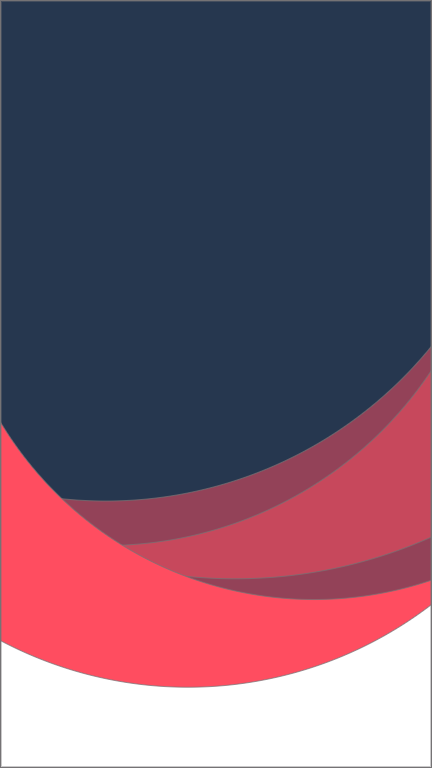
Give the GLSL for this background, as a Shadertoy shader.

```glsl
// Nested bowl-shaped arcs: a navy field over rose bands, a coral crescent
// and a white base. Each band is the lower half of a large circle, extended
// upward, painted from back to front and finished with a thin grey outline.

const vec3 WHITE = vec3(1.0);
const vec3 CORAL = vec3(1.0, 0.302, 0.376);
const vec3 ROSE  = vec3(0.780, 0.282, 0.360);
const vec3 PLUM  = vec3(0.576, 0.259, 0.345);
const vec3 NAVY  = vec3(0.149, 0.216, 0.310);
const vec3 GREY  = vec3(0.46, 0.45, 0.46);

// Signed distance to a bowl: a circle below its centre, open above it.
float bowl(vec2 p, vec2 centre, float radius) {
    p -= centre;
    return length(vec2(p.x, min(p.y, 0.0))) - radius;
}

// Fill the inside of a shape, then draw its outline.
vec3 paint(vec3 below, vec3 fill, float dist, float pixel) {
    vec3 color = mix(below, fill, clamp(0.5 - dist / pixel, 0.0, 1.0));
    float line = clamp(0.5 - (abs(dist) - 0.0012) / pixel, 0.0, 1.0);
    return mix(color, GREY, 0.7 * line);
}

void mainImage(out vec4 fragColor, in vec2 fragCoord) {
    // Canvas width is one unit.
    vec2 p = fragCoord / iResolution.xy * vec2(1.0, 16.0 / 9.0);
    float pixel = 1.0 / iResolution.x;

    // Bands inside the upper bowl
    vec3 inner = PLUM;
    inner = paint(inner, ROSE, bowl(p, vec2(0.544, 1.556), 1.118), pixel);
    inner = paint(inner, PLUM, bowl(p, vec2(0.243, 1.422), 0.907), pixel);
    inner = paint(inner, NAVY, bowl(p, vec2(0.245, 1.590), 0.972), pixel);

    // White base, coral crescent, then the banded bowl on top
    vec3 color = paint(WHITE, CORAL, bowl(p, vec2(0.435, 1.113), 0.926), pixel);
    color = paint(color, inner, bowl(p, vec2(0.727, 1.237), 0.847), pixel);

    // Thin frame around the canvas
    vec2 edge = min(p, vec2(1.0, 16.0 / 9.0) - p);
    float frame = clamp(0.5 - (min(edge.x, edge.y) - 0.0032) / pixel, 0.0, 1.0);
    fragColor = vec4(mix(color, GREY, frame), 1.0);
}
```
